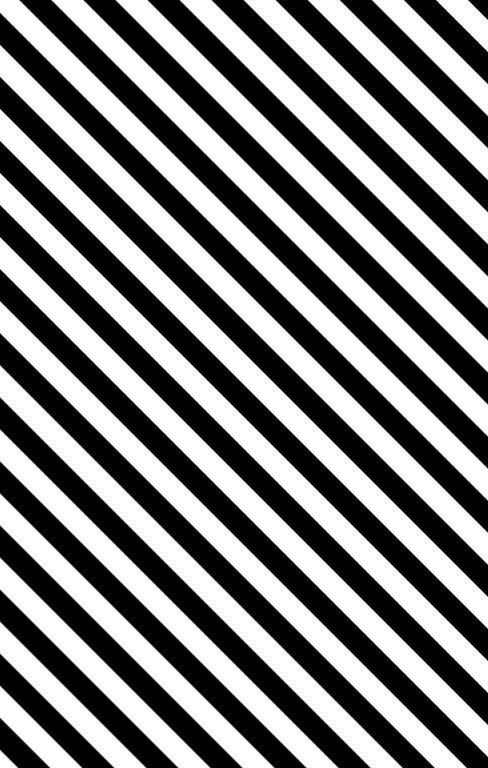
This pattern is drawn by a WebGL 1 fragment shader. Its source:

```glsl
precision highp float;
// Even black and white diagonal stripes falling from upper left to lower right.
uniform vec2 u_resolution;

// Signed distance, measured along x, to the nearest black stripe (negative inside).
float stripeDistance(float across, float period) {
  float fromCentre = abs(fract(across / period) - 0.5);
  return (fromCentre - 0.25) * period;
}

void main() {
  // Canvas height is one unit, measured from the top left corner.
  vec2 p = gl_FragCoord.xy / u_resolution.y - vec2(0.0, 1.0);

  // A 45 degree slope keeps x + y constant along each stripe.
  float period = 0.08345;
  float across = p.x + p.y - 0.051 * period;
  float dist = stripeDistance(across, period);

  // Soft edge about two pixels wide along x.
  float white = clamp(0.5 + 0.5 * dist * u_resolution.y, 0.0, 1.0);
  gl_FragColor = vec4(vec3(white), 1.0);
}
```
